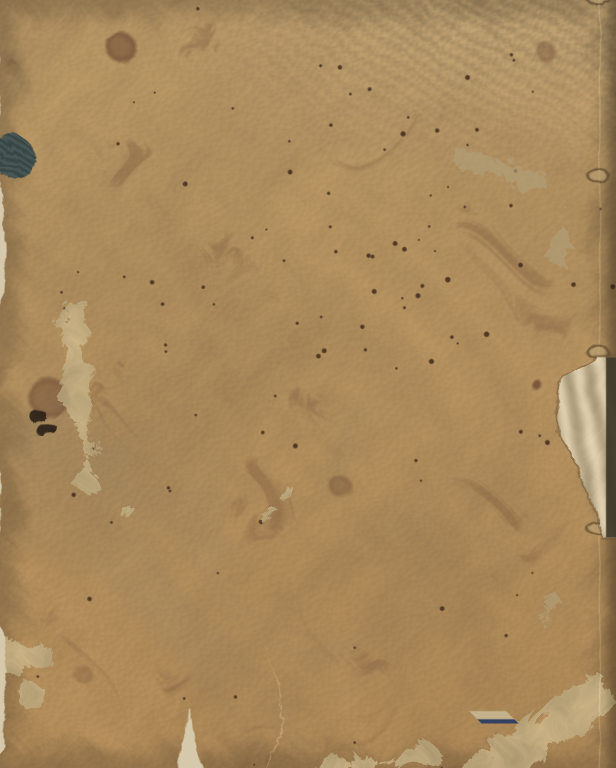
Write a Shadertoy shader that draws this texture.

```glsl
float hash(vec2 c) {
    return fract(sin(dot(c, vec2(127.1, 311.7))) * 43758.5);
}

// Nearest seed: x = distance, y = random value of its cell
vec2 cells(vec2 p) {
    vec2 best = vec2(9.0, 0.0);
    for (int j = -1; j <= 1; j++)
    for (int i = -1; i <= 1; i++) {
        vec2 c = floor(p) + vec2(i, j);
        float d = length(c + vec2(hash(c), hash(c + 17.3)) - p);
        if (d < best.x) best = vec2(d, hash(c + 41.7));
    }
    return best;
}

// Layered, rotated and warped sines, about -1 to 1
float mottle(vec2 p) {
    float sum = 0.0, amp = 0.6;
    for (int i = 0; i < 5; i++) {
        p += 0.8 * sin(p.yx * 1.3 + float(i));
        sum += amp * sin(p.x) * sin(p.y);
        p = mat2(1.4, 1.2, -1.2, 1.4) * p + 2.7;
        amp *= 0.6;
    }
    return sum;
}

float capsule(vec2 p, vec2 a, vec2 b) {
    vec2 d = b - a;
    return length(p - a - d * clamp(dot(p - a, d) / dot(d, d), 0.0, 1.0));
}

float fill(float d) {
    return smoothstep(0.0015, -0.0015, d);
}

// Soft round stain with a darker rim
float stain(vec2 p, vec2 centre, float r) {
    float d = length(p - centre) - r;
    return smoothstep(0.004, -0.004, d) * (0.7 + 0.3 * smoothstep(-0.012, 0.0, d));
}

void mainImage(out vec4 fragColor, in vec2 fragCoord) {
    vec2 p = fragCoord / iResolution.y;
    float right = iResolution.x / iResolution.y;
    float broad = mottle(p * 8.0), fine = mottle(p * 55.0 + 3.0);
    float rough = 0.012 * fine + 0.012 * mottle(p * 24.0 + 5.0);
    vec2 q = p + 0.2 * vec2(rough, -rough);

    // Tanned leather with cloudy tone
    vec3 col = mix(vec3(0.67, 0.525, 0.335), vec3(0.685, 0.56, 0.375), p.y);
    col *= 1.0 + 0.05 * broad + 0.022 * fine;
    col = mix(col, vec3(0.61, 0.51, 0.36), 0.5 * smoothstep(0.25, 0.9, mottle(p * 5.0 + 9.0)));
    float worn = smoothstep(0.42, 0.0, length((p - vec2(0.65, 1.0)) * vec2(0.8, 1.5)));
    col = mix(col, vec3(0.75, 0.65, 0.48), 0.5 * worn);

    // Pebbled grain lit from the upper left, wrinkles in the worn corner
    vec2 g = p * vec2(125.0, 150.0) + 1.5 * broad;
    col *= 1.0 + 0.045 * (cells(g + vec2(0.3, -0.3)).x - cells(g).x) * (1.0 + worn);
    col *= 1.0 + 0.045 * worn * sin(dot(p, vec2(190.0, 330.0)) + 5.0 * mottle(p * 17.0));

    // Grimy borders
    float border = min(min(p.x, right - p.x), min(p.y, 1.0 - p.y)) + 0.8 * rough;
    col *= 1.0 - 0.16 * smoothstep(0.045, 0.0, border);

    // Brown stains
    float s = 0.75 * stain(q, vec2(0.159, 0.937), 0.019);
    s = max(s, 0.65 * stain(q, vec2(0.064, 0.482), 0.026));
    s = max(s, 0.45 * stain(q, vec2(0.443, 0.367), 0.014));
    s = max(s, 0.45 * stain(q, vec2(0.712, 0.932), 0.012));
    s = max(s, 0.3 * stain(q, vec2(0.11, 0.12), 0.012));
    s = max(s, 0.9 * stain(q, vec2(0.7, 0.498), 0.006));
    s = max(s, 0.3 * smoothstep(0.5, 1.0, mottle(p * 19.0 + 2.0)));
    col = mix(col, vec3(0.43, 0.29, 0.2), s);

    // Dark specks, denser right of the centre
    for (int i = 0; i < 2; i++) {
        float scale = 26.0 + 21.0 * float(i);
        vec2 c = cells(p * scale + 7.0 * float(i));
        float share = 0.025 + 0.13 * exp(-22.0 * dot(p - vec2(0.52, 0.62), p - vec2(0.52, 0.62)));
        float r = 0.001 + 0.0025 * fract(c.y * 91.0);
        col = mix(col, vec3(0.25, 0.16, 0.1), 0.85 * step(c.y, share) * fill(c.x / scale - r));
    }

    // Scraped patches
    float d = capsule(p, vec2(0.095, 0.59), vec2(0.1, 0.49)) - 0.014;
    d = min(d, capsule(p, vec2(0.1, 0.49), vec2(0.118, 0.37)) - 0.012);
    d = min(d, length(p - vec2(0.117, 0.372)) - 0.018);
    d = min(d, capsule(p, vec2(0.01, 0.15), vec2(0.045, 0.148)) - 0.017);
    d = min(d, length(p - vec2(0.043, 0.092)) - 0.017);
    d = min(d, capsule(p, vec2(0.64, 0.0), vec2(0.77, 0.085)) - 0.028);
    d = min(d, capsule(p, vec2(0.43, 0.0), vec2(0.55, 0.012)) - 0.013);
    d = min(d, capsule(p, vec2(0.16, 0.338), vec2(0.19, 0.333)) - 0.003);
    d = min(d, capsule(p, vec2(0.34, 0.33), vec2(0.39, 0.372)) - 0.001);
    vec3 scraped = vec3(0.76, 0.68, 0.51) * (1.0 + 0.08 * fine);
    col = mix(col, scraped, 0.85 * fill(d + rough));
    d = capsule(p, vec2(0.6, 0.795), vec2(0.71, 0.758)) - 0.005;
    d = min(d, capsule(p, vec2(0.735, 0.73), vec2(0.732, 0.67)) - 0.004);
    d = min(d, capsule(p, vec2(0.72, 0.225), vec2(0.71, 0.185)) - 0.003);
    col = mix(col, vec3(0.7, 0.63, 0.48), 0.6 * fill(d + 1.2 * rough));

    // Fine cracks near the foot
    float crack = abs(p.x - 0.35 - 0.018 * sin(p.y * 23.0) - 0.5 * rough);
    col += 0.09 * smoothstep(0.002, 0.0, crack) * smoothstep(0.2, 0.05, p.y);

    // Ink blots, teal remnant and blue chip
    d = min(capsule(q, vec2(0.045, 0.46), vec2(0.055, 0.458)), capsule(q, vec2(0.055, 0.441), vec2(0.07, 0.441)));
    col = mix(col, vec3(0.16, 0.12, 0.09), 0.9 * fill(d - 0.006 + 0.3 * rough));
    d = length((p - vec2(0.015, 0.796)) * vec2(0.85, 1.0)) - 0.029 + 0.4 * rough;
    float threads = sin(dot(p, vec2(330.0, 650.0)) + 4.0 * fine);
    col = mix(col, vec3(0.25, 0.31, 0.3) + 0.035 * threads, fill(d));
    vec2 chip = p - vec2(0.643, 0.066);
    d = max(abs(chip.x + chip.y) - 0.024, abs(chip.y) - 0.008);
    col = mix(col, mix(vec3(0.2, 0.25, 0.38), vec3(0.77, 0.7, 0.55), smoothstep(-0.004, -0.001, chip.y)), fill(d));

    // Spine crease and its laced knots
    col *= 1.0 - 0.22 * smoothstep(0.02, 0.0, right - p.x);
    col += 0.07 * smoothstep(0.002, 0.0, abs(p.x - right + 0.021 + 0.1 * rough));
    for (int i = 0; i < 4; i++) {
        vec2 k = q - vec2(right - 0.022, 0.31 + 0.23 * float(i));
        d = length(k * vec2(0.6, 1.0)) - 0.008;
        col = mix(col, vec3(0.35, 0.28, 0.18), 0.75 * fill(abs(d) - 0.0012));
        col = mix(col, vec3(0.72, 0.62, 0.45), 0.7 * fill(d + 0.002));
    }

    // Torn spine with folded paper and a dark gap
    float t = (p.y - 0.3) / 0.235;
    float lip = right - 0.02 - 0.055 * smoothstep(0.0, 0.75, t) + 0.045 * smoothstep(0.86, 1.0, t);
    d = max(lip - p.x + 0.4 * rough, abs(t - 0.5) * 0.235 - 0.1175);
    float fold = sin(p.x * 210.0 + p.y * 35.0 + 2.0 * broad);
    vec3 paper = vec3(0.77, 0.71, 0.58) + 0.09 * fold + 0.03 * fine;
    col = mix(col, vec3(0.42, 0.32, 0.2), 0.5 * fill(d - 0.003));
    col = mix(col, paper, fill(d));
    col = mix(col, vec3(0.22, 0.19, 0.14), 0.9 * fill(max(d, right - 0.013 - p.x)));

    // Bare paper at the left edge and the foot
    d = p.x - 0.007 * smoothstep(0.04, 0.0, abs(p.y - 0.69) - 0.05);
    d = min(d, p.x - 0.007 * smoothstep(0.02, 0.0, abs(p.y - 0.1) - 0.07));
    d = min(d, max(abs(p.x - 0.247) - 0.018 + 0.25 * p.y, p.y - 0.075));
    col = mix(col, vec3(0.84, 0.79, 0.67), fill(d + 0.25 * rough + 0.0015));

    fragColor = vec4(clamp(col, 0.0, 1.0), 1.0);
}
```
